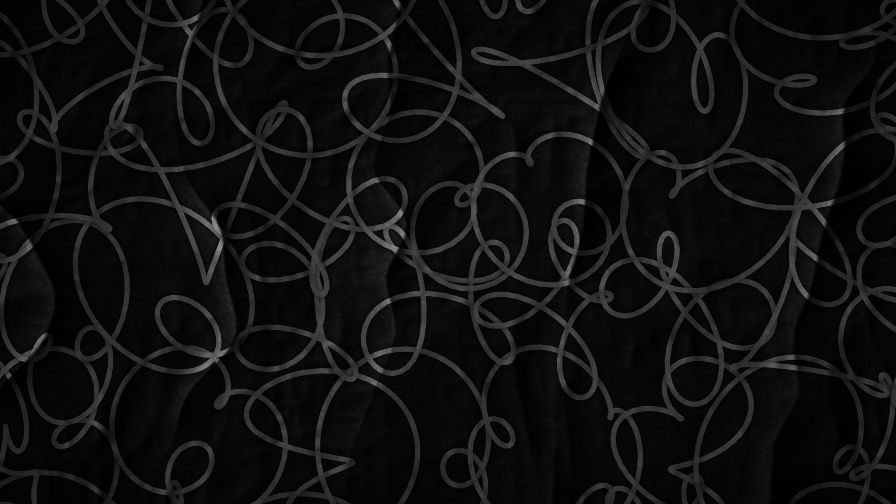
This pattern is drawn by a Shadertoy shader. Its source:

```glsl
// Tangled grey looping cords on dark, creased cloth under a dim light.

#define CELL 0.25            // spacing of the loops
#define REACH 0.325          // largest radius of one loop
#define CORD_HALF_WIDTH 0.0052
#define STEPS 80             // segments per loop
#define CORD_TONE 0.26
#define CLOTH_TONE 0.043
#define FOLD_SPACING 0.43
#define FOLD_LIGHT 1.15
#define CRUMPLE_LIGHT 3.6
#define SHADOW_SIZE 0.020

float hash(vec2 p) {
    vec3 q = fract(vec3(p.xyx) * 0.1031);
    q += dot(q, q.yzx + 33.33);
    return fract((q.x + q.y) * q.z);
}

// Four random values from 0 to 1
vec4 hash4(vec2 id, float k) {
    float n = dot(id, vec2(127.1, 311.7)) + k * 74.7;
    return fract(sin(n + vec4(0.0, 19.2, 47.3, 91.8)) * 43758.5);
}

float noise(vec2 p) {
    vec2 i = floor(p), f = fract(p);
    f = f * f * (3.0 - 2.0 * f);
    return mix(mix(hash(i), hash(i + vec2(1, 0)), f.x),
               mix(hash(i + vec2(0, 1)), hash(i + vec2(1, 1)), f.x), f.y);
}

// Turns a unit circle into a randomly rotated ellipse of either direction
mat2 randomEllipse(vec2 id, float k) {
    vec4 h = hash4(id, k);
    float a = 6.2831853 * h.x, c = cos(a), s = sin(a);
    float ratio = mix(0.5, 1.0, h.y) * (h.z < 0.5 ? -1.0 : 1.0);
    return mat2(c, s, -s * ratio, c * ratio) * mix(0.8, 1.25, h.w);
}

vec2 complexMul(vec2 a, vec2 b) {
    return vec2(a.x * b.x - a.y * b.y, a.x * b.y + a.y * b.x);
}

float segmentDistanceSq(vec2 p, vec2 a, vec2 b) {
    vec2 pa = p - a, ba = b - a;
    vec2 d = pa - ba * clamp(dot(pa, ba) / max(dot(ba, ba), 1e-8), 0.0, 1.0);
    return dot(d, d);
}

// Distance to a closed curve whose second or third harmonic makes the loops
float loopDistance(vec2 p, vec2 id) {
    float wide = hash4(id, 5.0).x < 0.4 ? 0.95 : 0.25;
    mat2 m1 = randomEllipse(id, 1.0) * 0.15;
    mat2 m2 = randomEllipse(id, 2.0) * 0.14 * wide;
    mat2 m3 = randomEllipse(id, 3.0) * 0.12 * (1.0 - wide);
    float angle = 6.2831853 / float(STEPS);
    vec2 turn = vec2(cos(angle), sin(angle));
    vec2 z = vec2(1, 0), previous = vec2(0);
    float best = 1.0;
    for (int i = 0; i <= STEPS; i++) {
        vec2 z2 = complexMul(z, z);
        vec2 q = m1 * z + m2 * z2 + m3 * complexMul(z2, z);
        q *= inversesqrt(1.0 + dot(q, q) / (REACH * REACH)); // keep within reach
        if (i > 0) best = min(best, segmentDistanceSq(p, previous, q));
        previous = q;
        z = complexMul(z, turn);
    }
    return sqrt(best);
}

// Long upright creases: lit on the left flank, dark on the right
float foldLight(vec2 p) {
    float wander = 0.75 * noise(vec2(p.x * 0.8, p.y * 2.7) + 4.0)
                 + 0.16 * noise(p * vec2(4.0, 9.0)) - 0.25 * p.y;
    float s = fract(p.x / FOLD_SPACING + wander + 0.25) - 0.5;
    float strength = 0.2 + 0.8 * smoothstep(0.25, 0.7, noise(p * vec2(2.0, 4.0) + 17.0));
    float lit = exp(min(s, 0.0) * 13.0), dark = exp(-max(s, 0.0) * 9.0);
    return strength * mix(lit, -0.6 * dark, smoothstep(-0.012, 0.012, s));
}

// Ridged relief of the small crumples
float relief(vec2 p) {
    p += 0.14 * vec2(noise(p * 3.0), noise(p * 3.0 + 31.0));
    return abs(noise(p * vec2(5.0, 3.2)) - 0.5)
         + 0.5 * abs(noise(p * vec2(12.0, 8.0) + 8.0) - 0.5)
         + 0.2 * abs(noise(p.yx * 27.0 + 3.0) - 0.5);
}

void mainImage(out vec4 fragColor, in vec2 fragCoord) {
    vec2 p = fragCoord / iResolution.y;
    vec2 centred = 2.0 * fragCoord / iResolution.xy - 1.0;
    float edge = 0.55 / iResolution.y;

    // Light over the cloth
    float crumple = relief(p) - relief(p + vec2(0.012, -0.008));
    float vignette = 1.08 - 0.27 * dot(centred, centred);
    float light = 0.85 + FOLD_LIGHT * foldLight(p) + CRUMPLE_LIGHT * crumple;
    light = vignette * clamp(light, 0.22, 2.0);

    float grain = 0.75 + 0.5 * noise(p * 240.0);
    float tone = CLOTH_TONE * pow(light, 1.6) * grain;
    float cordTone = CORD_TONE * light * (0.9 + 0.2 * noise(p * 200.0));

    // Overlay the cords, each with a soft shadow
    vec2 home = floor(p / CELL);
    for (int y = -1; y <= 1; y++)
    for (int x = -1; x <= 1; x++) {
        vec2 id = home + vec2(x, y);
        vec2 local = p - CELL * (id + 0.35 + 0.3 * hash4(id, 9.0).xy);
        if (dot(local, local) > 0.115) continue;
        float d = loopDistance(local, id);
        tone *= mix(0.65, 1.0, smoothstep(0.0, SHADOW_SIZE, d));
        float cord = 1.0 - smoothstep(-edge, edge, d - CORD_HALF_WIDTH);
        tone = mix(tone, cordTone, cord);
    }
    fragColor = vec4(vec3(tone), 1.0);
}
```
